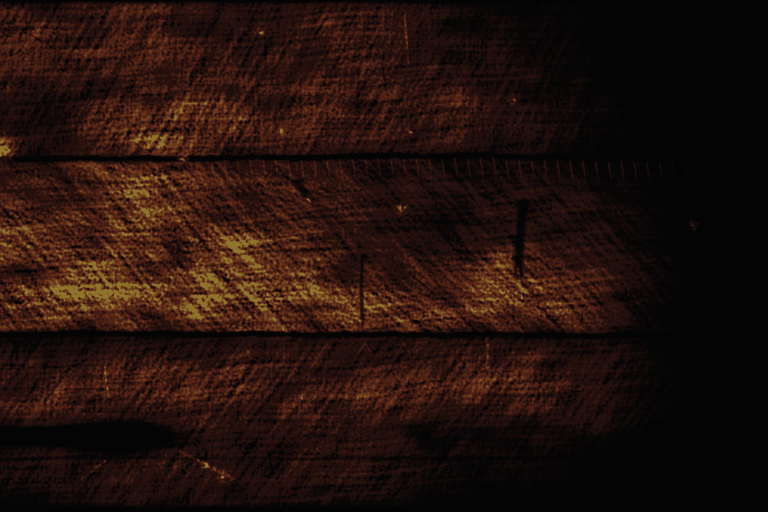
A Shadertoy shader for this texture:

```glsl
vec2 hash22(vec2 cell) {
    vec3 q = fract(cell.xyx * vec3(0.1031, 0.1030, 0.0973));
    q += dot(q, q.yzx + 33.33);
    return fract((q.xx + q.yz) * q.zy);
}

float gradientAt(vec2 cell, vec2 offset) {
    return dot(hash22(cell) * 2.0 - 1.0, offset);
}

float gradientNoise(vec2 p) {
    vec2 i = floor(p), f = fract(p), e = vec2(0.0, 1.0);
    vec2 u = f * f * f * (f * (f * 6.0 - 15.0) + 10.0);
    float low = mix(gradientAt(i, f), gradientAt(i + e.yx, f - e.yx), u.x);
    float high = mix(gradientAt(i + e, f - e), gradientAt(i + 1.0, f - 1.0), u.x);
    return 1.5 * mix(low, high, u.y);
}

// Noise stretched along a direction
float hatch(vec2 p, float angle, vec2 frequency) {
    vec2 along = vec2(cos(angle), sin(angle));
    return gradientNoise(vec2(dot(p, along), dot(p, vec2(-along.y, along.x))) * frequency);
}

float glow(vec2 p, vec2 centre, vec2 radius) {
    vec2 d = (p - centre) / radius;
    return exp(-dot(d, d));
}

float stroke(vec2 p, vec2 a, vec2 b, float width, float pixel) {
    vec2 d = b - a;
    float t = clamp(dot(p - a, d) / dot(d, d), 0.0, 1.0);
    return 1.0 - smoothstep(width * 0.3, width + pixel, length(p - a - d * t));
}

float topLight(vec2 p) {
    return 0.43 * glow(p, vec2(0.28, 0.745), vec2(0.22, 0.06))
         + 0.32 * glow(p, vec2(0.15, 0.92), vec2(0.42, 0.14))
         + 0.28 * glow(p, vec2(0.65, 0.77), vec2(0.40, 0.09))
         + 0.13 * glow(p, vec2(0.75, 0.95), vec2(0.30, 0.15))
         + 0.50 * glow(p, vec2(0.0, 0.705), vec2(0.03))
         - 0.24 * glow(p, vec2(0.13, 0.78), vec2(0.10, 0.06));
}

float middleLight(vec2 p) {
    return 0.46 * glow(p, vec2(0.08, 0.50), vec2(0.45, 0.16))
         + 0.34 * glow(p, vec2(0.50, 0.40), vec2(0.55, 0.08))
         + 0.24 * glow(p, vec2(0.18, 0.65), vec2(0.20, 0.04))
         + 0.24 * glow(p, vec2(0.60, 0.55), vec2(0.40, 0.18))
         + 0.28 * glow(p, vec2(0.98, 0.51), vec2(0.05, 0.06))
         + 0.30 * glow(p, vec2(1.00, 0.39), vec2(0.20, 0.05))
         + 0.14 * glow(p, vec2(1.15, 0.48), vec2(0.24, 0.18))
         - 0.14 * glow(p, vec2(0.86, 0.55), vec2(0.11, 0.07));
}

float bottomLight(vec2 p) {
    return 0.32 * glow(p, vec2(0.10, 0.24), vec2(0.30, 0.07))
         + 0.30 * glow(p, vec2(0.62, 0.24), vec2(0.45, 0.10))
         + 0.17 * glow(p, vec2(1.10, 0.27), vec2(0.25, 0.10))
         + 0.20 * glow(p, vec2(0.38, 0.08), vec2(0.45, 0.07))
         - 0.28 * glow(p, vec2(0.25, 0.15), vec2(0.11, 0.045))
         - 0.24 * glow(p, vec2(0.05, 0.15), vec2(0.15, 0.02));
}

vec3 woodColour(float t) {
    vec3 c = mix(vec3(0.015, 0.016, 0.017), vec3(0.14, 0.06, 0.05), smoothstep(0.0, 0.2, t));
    c = mix(c, vec3(0.31, 0.13, 0.08), smoothstep(0.2, 0.5, t));
    c = mix(c, vec3(0.42, 0.22, 0.11), smoothstep(0.5, 0.72, t));
    return mix(c, vec3(0.56, 0.46, 0.17), smoothstep(0.72, 1.1, t));
}

void mainImage(out vec4 fragColor, in vec2 fragCoord) {
    vec2 p = fragCoord / iResolution.y;
    float pixel = 1.0 / iResolution.y;
    float wobble = 0.004 * gradientNoise(vec2(p.x * 9.0, 3.0));
    float upperGap = p.y - 0.69 - wobble - 0.006 * glow(p, vec2(0.8, p.y), vec2(0.25, 1.0));
    float lowerGap = p.y - 0.349 + 0.003 * p.x - wobble;
    float isTop = smoothstep(-pixel, pixel, upperGap);
    float isBottom = 1.0 - smoothstep(-pixel, pixel, lowerGap);

    // Light falling on the three boards
    float light = mix(mix(middleLight(p), topLight(p), isTop), bottomLight(p), isBottom);
    light *= 1.0 - smoothstep(1.05, 1.45, p.x);
    light *= 1.0 + 0.7 * gradientNoise(p * vec2(5.0, 10.0)) + 0.5 * gradientNoise(p * vec2(14.0, 27.0));

    // Grain and saw marks
    vec2 q = p + 0.012 * gradientNoise(p * 5.0);
    float angle = mix(mix(-0.85, 1.05, isTop), 0.95, isBottom);
    float grain = 0.55 * hatch(q, 0.06, vec2(7.0, 130.0)) + 0.65 * hatch(q, angle, vec2(9.0, 110.0))
                + 0.35 * hatch(q, angle + 0.5, vec2(14.0, 150.0)) + 0.6 * gradientNoise(p * 165.0);
    float tone = max(light, 0.0) * (1.05 + 1.35 * grain);

    // Scattered scratches, pale and dark
    for (int i = 0; i < 36; i++) {
        vec2 h = hash22(vec2(float(i), 17.0)), k = hash22(vec2(float(i), 41.0));
        vec2 start = vec2(h.x * 1.15, h.y);
        vec2 reach = vec2(k.x - 0.5, k.y - 0.5) * 0.12;
        float side = mod(float(i), 3.0) < 1.0 ? 0.16 : -0.2;
        tone += side * stroke(p, start, start + reach, 0.0012, pixel) * smoothstep(0.0, 0.3, light);
    }

    // Tool ticks under the upper gap, crossed cuts under the lower one
    float tick = abs(fract((p.x + 0.15 * upperGap) / 0.025) - 0.5) * 0.025;
    float tickBand = smoothstep(-0.055, -0.015, upperGap) * (1.0 - isTop) * smoothstep(0.3, 0.5, p.x);
    tone += 0.22 * (1.0 - smoothstep(0.0, 0.003, tick)) * tickBand * (1.0 - smoothstep(1.1, 1.45, p.x));
    float cross = abs(abs(fract(p.x / 0.075) - 0.5) * 0.075 + 0.6 * lowerGap + 0.01);
    float cutBand = smoothstep(-0.06, -0.02, lowerGap) * isBottom * glow(p, vec2(0.74, p.y), vec2(0.2, 1.0));
    tone += 0.22 * (1.0 - smoothstep(0.0, 0.003, cross)) * cutBand;

    // Gaps, cracks and knots
    float gap = min(abs(upperGap), abs(lowerGap));
    tone *= smoothstep(0.002, 0.009, gap + 0.003 * gradientNoise(p * 60.0));
    tone *= 1.0 - 0.6 * smoothstep(0.006, 0.0, abs(p.y - 0.105 - wobble));
    tone *= smoothstep(0.0, 0.012, 1.0 - p.y) * smoothstep(0.0, 0.02, p.y);
    tone *= 1.0 - 0.9 * stroke(q, vec2(1.02, 0.6), vec2(1.02, 0.47), 0.012, pixel);
    tone *= 1.0 - 0.7 * stroke(q, vec2(0.71, 0.5), vec2(0.712, 0.37), 0.004, pixel);
    tone *= 1.0 - 0.8 * stroke(q, vec2(0.585, 0.645), vec2(0.605, 0.61), 0.011, pixel);

    // Chipped flecks: centre and radius
    vec3 flecks[14] = vec3[14](vec3(0.55, 0.743, 0.009), vec3(0.51, 0.937, 0.008), vec3(0.357, 0.69, 0.012),
        vec3(0.802, 0.742, 0.007), vec3(1.003, 0.805, 0.012), vec3(0.785, 0.593, 0.016), vec3(0.603, 0.61, 0.011),
        vec3(0.915, 0.48, 0.006), vec3(0.484, 0.312, 0.007), vec3(0.005, 0.706, 0.025), vec3(0.435, 0.072, 0.016),
        vec3(0.4, 0.09, 0.01), vec3(0.59, 0.225, 0.008), vec3(1.355, 0.56, 0.012));
    float chips = smoothstep(-0.05, 0.4, gradientNoise(p * 130.0));
    for (int i = 0; i < 14; i++)
        tone += (0.25 + 0.8 * chips) * glow(p, flecks[i].xy, flecks[i].zz * 0.65) * (1.0 - 0.55 * smoothstep(0.6, 1.3, p.x));
    float scars = stroke(q, vec2(0.212, 0.29), vec2(0.214, 0.23), 0.002, pixel)
                + stroke(q, vec2(0.79, 0.97), vec2(0.793, 0.87), 0.002, pixel)
                + stroke(q, vec2(0.945, 0.33), vec2(0.944, 0.275), 0.004, pixel)
                + stroke(q, vec2(1.018, 0.48), vec2(1.02, 0.42), 0.003, pixel)
                + stroke(q, vec2(0.16, 0.065), vec2(0.205, 0.1), 0.002, pixel)
                + stroke(q, vec2(0.35, 0.12), vec2(0.45, 0.06), 0.003, pixel);
    fragColor = vec4(woodColour(tone + scars * (0.15 + 0.4 * chips)), 1.0);
}
```
